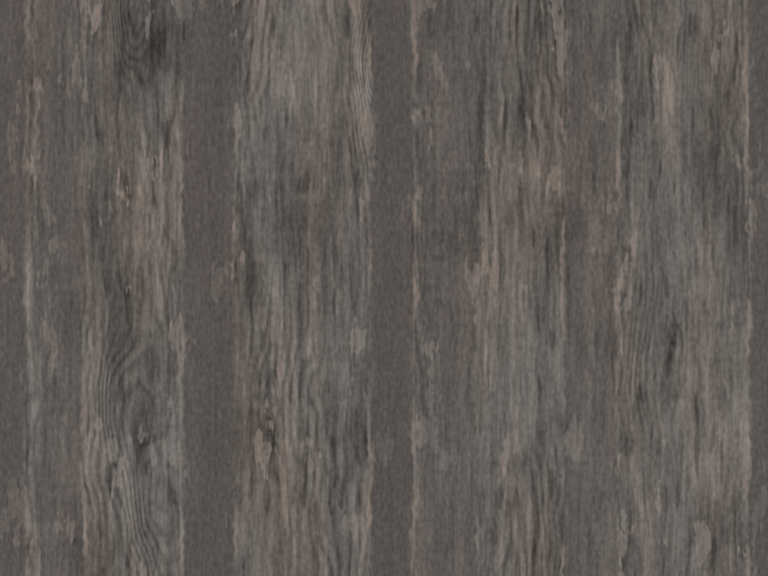
Reproduce this texture procedurally as a Shadertoy shader.

```glsl
vec2 gradientAt(vec2 cell) {
    vec3 q = fract(cell.xyx * vec3(0.1031, 0.1030, 0.0973));
    q += dot(q, q.yzx + 33.33);
    float angle = 6.2832 * fract((q.x + q.y) * q.z);
    return vec2(cos(angle), sin(angle));
}

float noise(vec2 p) {
    vec2 i = floor(p), f = p - i;
    vec2 u = f * f * f * (f * (f * 6.0 - 15.0) + 10.0);
    vec2 e = vec2(1.0, 0.0);
    float low = mix(dot(gradientAt(i), f), dot(gradientAt(i + e), f - e), u.x);
    float high = mix(dot(gradientAt(i + e.yx), f - e.yx), dot(gradientAt(i + 1.0), f - 1.0), u.x);
    return mix(low, high, u.y);
}

float fbm(vec2 p) {
    float sum = 0.0, weight = 0.65;
    for (int i = 0; i < 4; i++) {
        sum += weight * noise(p);
        p = p * 2.03 + 17.3;
        weight *= 0.55;
    }
    return sum;
}

// Plain strips between the boards: centre, half width, strength
const vec3 strips[7] = vec3[7](
    vec3(0.01, 0.035, 0.95), vec3(0.105, 0.038, 0.65), vec3(0.362, 0.044, 0.95),
    vec3(0.68, 0.036, 1.0), vec3(0.775, 0.05, 0.6), vec3(1.025, 0.045, 0.55),
    vec3(1.325, 0.024, 0.95));

// Contour field of the growth rings, bulging around scattered knots
float growthField(vec2 p) {
    float field = 55.0 * p.x + 3.2 * fbm(p * vec2(6.0, 2.2)) + 0.9 * noise(p * vec2(24.0, 14.0));
    for (int i = 0; i < 9; i++) {
        float k = float(i);
        vec2 knot = vec2(0.22 + 0.48 * mod(k, 3.0), fract(0.27 + k * 0.618));
        knot.x += 0.05 * sin(k * 4.7);
        vec2 d = (p - knot) * vec2(26.0, 8.5);
        field += (4.0 + 2.0 * sin(k * 2.3)) * exp(-dot(d, d));
    }
    return field;
}

void mainImage(out vec4 fragColor, in vec2 fragCoord) {
    vec2 p = fragCoord / iResolution.y;
    float ragged = 0.008 * fbm(p * vec2(12.0, 9.0)) + 0.006 * noise(p * vec2(50.0, 55.0));

    // Strip cover and the chipped pale lines along strip edges
    float cover = 0.0, rim = 0.0, nearby = 0.0;
    for (int i = 0; i < 7; i++) {
        vec3 s = strips[i];
        float d = abs(p.x - s.x + ragged) - s.y;
        cover = max(cover, s.z * (1.0 - smoothstep(-0.006, 0.004, d)));
        float chips = smoothstep(0.0, 0.3, noise(vec2(p.x * 9.0 + s.x * 70.0, p.y * 7.0)));
        rim = max(rim, chips * (1.0 - smoothstep(0.001, 0.006, abs(d - 0.004))));
        nearby = max(nearby, exp(-abs(d) * 28.0));
    }

    // Wood grain, from broad streaks to fine pores
    vec2 q = p + vec2(0.012 * fbm(p * vec2(5.0, 3.0)), 0.0);
    float broad = fbm(p * vec2(7.0, 1.6) + 4.0);
    float streak = fbm(q * vec2(28.0, 2.4) + 9.0);
    float fibre = noise(q * vec2(95.0, 9.0)) + 0.8 * noise(q * vec2(170.0, 22.0));
    float pores = noise(p * vec2(180.0, 75.0)) + 0.6 * noise(p * vec2(150.0, 130.0) + 40.0);
    float rings = sin(6.2832 * growthField(p));
    float figured = smoothstep(-0.2, 0.25, noise(p * vec2(6.0, 2.0) + 31.0));

    float wood = 0.378 + 0.1 * broad + 0.135 * streak + 0.072 * fibre + 0.05 * pores;
    wood += 0.033 * figured * (rings - 0.4 * rings * rings);

    // Dark weathered stains and small cracks
    float stain = fbm(p * vec2(15.0, 6.0) + 52.0) + 0.15 * fibre;
    wood -= 0.055 * smoothstep(0.12, 0.36, stain);
    float crack = noise(q * vec2(70.0, 11.0) + 77.0);
    wood -= 0.06 * smoothstep(0.25, 0.45, crack);

    // Faint weave on the plain strips
    float plain = 0.323 + 0.012 * broad + 0.02 * streak + 0.02 * fibre + 0.045 * pores;
    float tone = mix(wood, plain, cover);

    // Pale torn patches, mostly beside the strips
    float torn = fbm(p * vec2(18.0, 6.5) + 23.0) + 0.11 * fibre + 0.06 * pores + 0.12 * nearby;
    float patches = smoothstep(0.28, 0.37, torn) * (1.0 - 0.6 * cover);
    float pale = max(0.75 * patches, 0.85 * rim);
    tone = mix(tone, 0.45 + 0.06 * fibre + 0.05 * streak + 0.04 * pores, pale);

    // Faint saw marks across the boards
    float saw = noise(vec2(p.x * 6.0, p.y * 60.0));
    tone += 0.022 * saw * smoothstep(0.0, 0.3, noise(p * vec2(5.0, 4.0) + 61.0));

    // Neutral grey to soft brown tint
    float warmth = 0.45 + 0.7 * noise(p * vec2(9.0, 2.2) + 83.0) + 0.6 * streak + 0.4 * pale;
    vec3 tint = mix(vec3(1.025, 1.0, 0.97), vec3(1.095, 1.0, 0.93), clamp(warmth, 0.0, 1.0));
    tint = mix(tint, vec3(1.055, 1.0, 0.965), 0.7 * cover * (1.0 - pale));
    fragColor = vec4(clamp(tone, 0.2, 0.58) * tint, 1.0);
}
```
